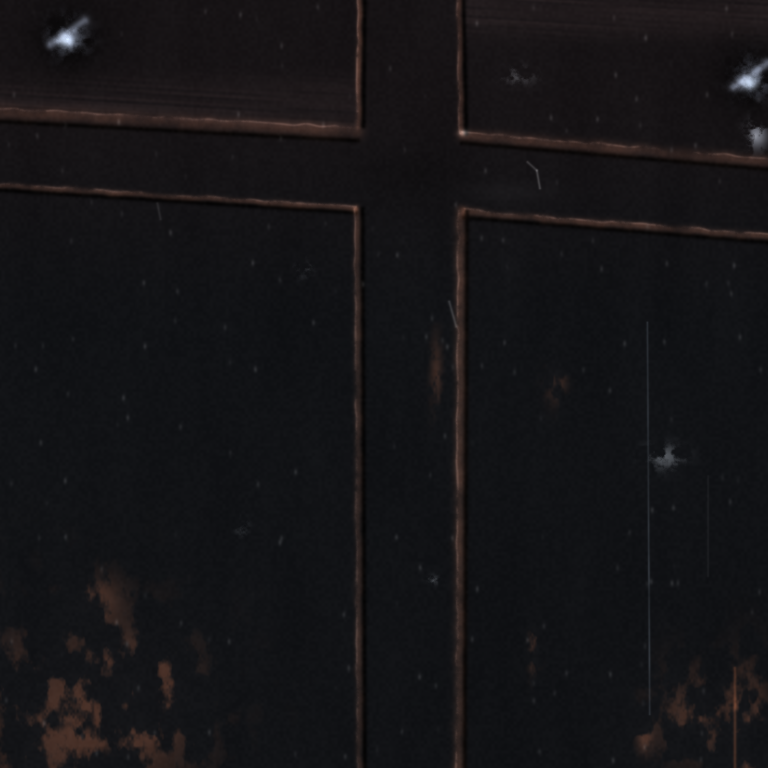
Give the GLSL for this texture, as a Shadertoy shader.

```glsl
// Worn black cabinet front: two drawers above two doors around a central stile.
// Soft line segments form the rubbed wooden edges; value noise breaks up the
// paint, grain and bare patches, and small glossy spots make the metal knobs.

float hash(vec2 p) {
    vec3 q = fract(vec3(p.xyx) * 0.1031);
    q += dot(q, q.yzx + 33.33);
    return fract((q.x + q.y) * q.z);
}

float noise(vec2 p) {
    vec2 i = floor(p), f = fract(p);
    f = f * f * (3.0 - 2.0 * f);
    return mix(mix(hash(i), hash(i + vec2(1, 0)), f.x),
               mix(hash(i + vec2(0, 1)), hash(i + vec2(1, 1)), f.x), f.y);
}

float fbm(vec2 p) {
    float sum = 0.0, amp = 0.53;
    for (int i = 0; i < 4; i++) {
        sum += amp * noise(p);
        p = p * 2.03 + 17.0;
        amp *= 0.5;
    }
    return sum;
}

// Soft stroke from a to b
float stroke(vec2 p, vec2 a, vec2 b, float width) {
    vec2 pa = p - a, ba = b - a;
    float d = length(pa - ba * clamp(dot(pa, ba) / dot(ba, ba), 0.0, 1.0));
    return exp(-d * d / (width * width));
}

float spot(vec2 p, vec2 center, vec2 size) {
    vec2 q = (p - center) / size;
    return exp(-dot(q, q));
}

// Rubbed moulding: brown wood, thin pale ridge, dark groove on one side
void moulding(inout vec3 col, vec2 p, vec2 a, vec2 b, float width, vec2 groove, float strength) {
    float wear = noise(p * 26.0 + a * 40.0);
    float chips = fbm(p * 110.0);
    vec2 q = p + (noise(p * 55.0) - 0.5) * 0.003;
    col *= 1.0 - 0.75 * stroke(p, a + groove, b + groove, 0.0035);
    col += vec3(0.17, 0.105, 0.075) * stroke(q, a, b, width) * strength * (0.35 + 0.6 * wear + 0.5 * chips);
    col += vec3(0.15, 0.12, 0.11) * stroke(q, a - groove * 0.4, b - groove * 0.4, 0.0018)
         * strength * smoothstep(0.25, 0.75, 0.5 * wear + 0.5 * chips);
}

// Glossy metal knob with a dark surround and a tilted highlight
void knob(inout vec3 col, vec2 p, vec2 c, float size) {
    vec2 q = (p - c) / size;
    col *= 1.0 - 0.65 * exp(-dot(q, q) * 0.35);
    float shine = fbm(q * 2.2 + c * 30.0);
    col += vec3(0.25, 0.27, 0.31) * exp(-dot(q, q) * 1.1) * smoothstep(0.3, 0.75, shine);
    col += vec3(0.68, 0.74, 0.82) * spot(q, vec2(-0.1, -0.2), vec2(0.38, 0.3));
    col += vec3(0.28, 0.3, 0.34) * stroke(q, vec2(-0.9, -0.4), vec2(0.8, 0.8), 0.22);
}

void mainImage(out vec4 fragColor, in vec2 fragCoord) {
    vec2 p = fragCoord / iResolution.xy;
    float left = 1.0 - smoothstep(0.465, 0.472, p.x);
    float right = smoothstep(0.596, 0.603, p.x);
    float drawerBottom = p.x < 0.53 ? 0.857 - 0.06 * p.x : 0.878 - 0.09 * p.x;
    float drawer = smoothstep(-0.004, 0.004, p.y - drawerBottom) * (left + right);

    // Black paint, warmer on the drawers, with vertical door and level drawer grain
    vec3 col = mix(vec3(0.064, 0.069, 0.080), vec3(0.086, 0.073, 0.080), smoothstep(0.55, 0.9, p.y));
    col += 0.018 * (fbm(p * vec2(24, 5)) - 0.5);
    float grain = noise(vec2(p.x * 7.0, (p.y + 0.06 * p.x) * 260.0));
    float bareGrain = left * smoothstep(0.92, 0.86, p.y) + right * smoothstep(0.93, 0.98, p.y);
    col += drawer * bareGrain * vec3(0.048, 0.036, 0.034) * (0.3 + 0.9 * grain);
    col *= 1.0 - 0.18 * spot(p, vec2(0.53, 0.77), vec2(0.07, 0.04));
    col += 0.022 * spot(p, vec2(0.66, 0.75), vec2(0.06, 0.012));

    // Drawer edges, then door edges
    moulding(col, p, vec2(-0.02, 0.855), vec2(0.466, 0.829), 0.009, vec2(0, -0.012), 0.8);
    moulding(col, p, vec2(0.602, 0.824), vec2(1.02, 0.788), 0.008, vec2(0, -0.010), 0.85);
    moulding(col, p, vec2(0.467, 0.836), vec2(0.469, 1.02), 0.004, vec2(0.006, 0), 1.0);
    moulding(col, p, vec2(0.601, 0.826), vec2(0.597, 1.02), 0.004, vec2(0.006, 0), 0.8);
    moulding(col, p, vec2(-0.02, 0.760), vec2(0.464, 0.729), 0.004, vec2(0, -0.006), 0.9);
    moulding(col, p, vec2(0.604, 0.724), vec2(1.02, 0.690), 0.005, vec2(0, -0.007), 1.0);
    moulding(col, p, vec2(0.465, 0.728), vec2(0.468, -0.02), 0.005, vec2(0.007, 0), 0.8);
    moulding(col, p, vec2(0.600, 0.724), vec2(0.597, -0.02), 0.007, vec2(0.008, 0), 1.0);
    col += 0.3 * spot(p, vec2(0.604, 0.827), vec2(0.006, 0.004));

    // Bare wood showing through low on the doors and in small chips
    float region = spot(p, vec2(0.10, 0.06), vec2(0.15, 0.13)) + 0.8 * spot(p, vec2(0.125, 0.22), vec2(0.03))
                 + 0.95 * spot(p, vec2(0.19, 0.10), vec2(0.05, 0.06)) + 0.9 * spot(p, vec2(0.91, 0.07), vec2(0.06, 0.06))
                 + spot(p, vec2(0.975, 0.04), vec2(0.025, 0.09)) + spot(p, vec2(0.696, 0.155), vec2(0.008, 0.035))
                 + spot(p, vec2(0.723, 0.51), vec2(0.013, 0.03)) + 0.7 * spot(p, vec2(0.568, 0.51), vec2(0.008, 0.05))
                 + 0.9 * spot(p, vec2(0.84, 0.04), vec2(0.010, 0.02));
    float flakes = fbm(p * vec2(42, 30) + 5.0);
    float bare = smoothstep(0.50, 0.72, flakes) * min(region, 1.0);
    col += vec3(0.20, 0.105, 0.06) * bare + vec3(0.028, 0.022, 0.022) * min(region, 1.0) * flakes;
    col += vec3(0.17, 0.09, 0.05) * stroke(p, vec2(0.957, -0.01), vec2(0.957, 0.13), 0.0022);

    // Fine scratches
    col += vec3(0.09, 0.10, 0.11) * stroke(p, vec2(0.846, 0.07), vec2(0.843, 0.58), 0.0015) * (0.4 + noise(p * 35.0));
    col += 0.035 * stroke(p, vec2(0.922, 0.25), vec2(0.922, 0.38), 0.0015);
    col += 0.16 * stroke(p, vec2(0.703, 0.755), vec2(0.699, 0.778), 0.0018);
    col += 0.12 * stroke(p, vec2(0.699, 0.778), vec2(0.687, 0.789), 0.0018);
    col += 0.13 * stroke(p, vec2(0.594, 0.575), vec2(0.585, 0.607), 0.002);
    col += 0.07 * stroke(p, vec2(0.205, 0.735), vec2(0.209, 0.715), 0.002);

    // Scuffs, with smaller dust flecks scattered on two jittered grids
    float scuff = 0.6 * spot(p, vec2(0.396, 0.65), vec2(0.012)) + spot(p, vec2(0.865, 0.405), vec2(0.025, 0.016))
                + 0.7 * spot(p, vec2(0.675, 0.902), vec2(0.022, 0.012)) + 0.6 * spot(p, vec2(0.315, 0.315), vec2(0.009, 0.013))
                + 0.9 * spot(p, vec2(0.565, 0.245), vec2(0.010, 0.006));
    col += vec3(0.25, 0.26, 0.27) * scuff * smoothstep(0.38, 0.75, fbm(p * 85.0));
    for (int k = 0; k < 2; k++) {
        float cells = 15.0 + 13.0 * float(k);
        vec2 id = floor(p * cells);
        vec2 jitter = 0.2 + 0.6 * vec2(hash(id + 3.0), hash(id + 19.0));
        float shown = step(0.78, hash(id + 41.0 * float(k)));
        col += 0.10 * shown * hash(id + 7.0) * spot(p, (id + jitter) / cells, vec2(0.0025, 0.004));
    }

    // Metal fittings and fine surface mottling
    knob(col, p, vec2(0.089, 0.952), 0.026);
    knob(col, p, vec2(0.979, 0.897), 0.026);
    col += vec3(0.40, 0.42, 0.45) * spot(p, vec2(0.985, 0.824), vec2(0.014, 0.017)) * smoothstep(0.35, 0.65, fbm(p * 75.0));
    col += 0.016 * (noise(p * 240.0) - 0.5);
    fragColor = vec4(clamp(col, 0.0, 1.0), 1.0);
}
```
